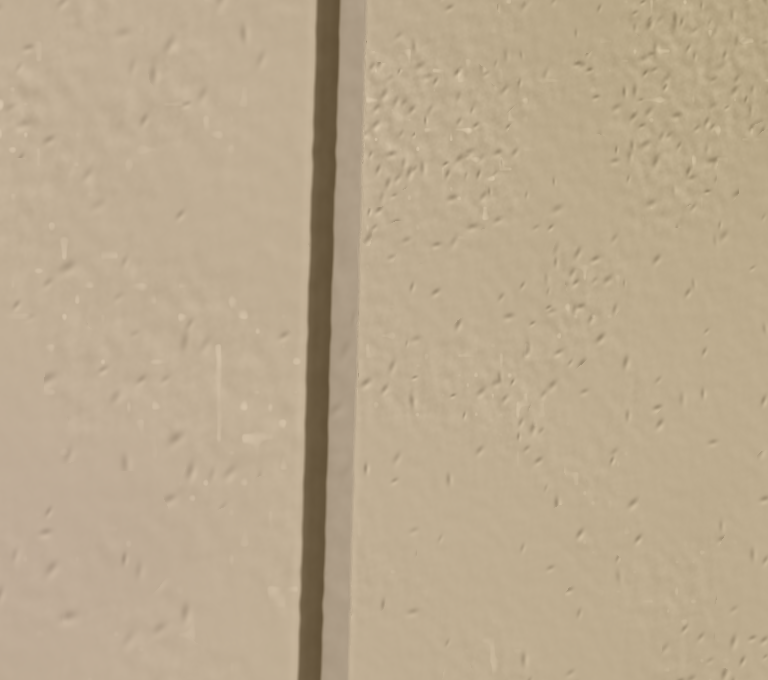
Give the GLSL for this texture, as a WebGL 1 fragment shader.

```glsl
precision highp float;
// Beige stippled plaster wall split by a dark, slightly leaning vertical groove.
uniform vec2 u_resolution;

float hash(vec2 p) {
  vec3 q = fract(vec3(p.xyx) * 0.1031);
  q += dot(q, q.yzx + 33.33);
  return fract((q.x + q.y) * q.z);
}

float noise(vec2 p) {
  vec2 i = floor(p), f = fract(p);
  f = f * f * (3.0 - 2.0 * f);
  return mix(mix(hash(i), hash(i + vec2(1.0, 0.0)), f.x),
             mix(hash(i + vec2(0.0, 1.0)), hash(i + vec2(1.0, 1.0)), f.x), f.y);
}

float fbm(vec2 p) {
  float sum = 0.0, amp = 0.5;
  for (int k = 0; k < 3; k++) {
    sum += amp * noise(p);
    p = mat2(1.6, 1.2, -1.2, 1.6) * p + 17.3;
    amp *= 0.5;
  }
  return sum;
}

// Scattered oval dents: shaded upper side, lit lower side.
float dents(vec2 p, float density) {
  vec2 cell = floor(p);
  float shade = 0.0;
  for (int j = -1; j <= 1; j++) {
    for (int i = -1; i <= 1; i++) {
      vec2 c = cell + vec2(float(i), float(j));
      float on = step(hash(c + 71.0), density);
      vec2 d = p - c - vec2(hash(c + 5.0), hash(c + 29.0));
      float a = 0.2 + 1.5 * hash(c + 43.0);
      d = vec2(cos(a) * d.x + sin(a) * d.y, cos(a) * d.y - sin(a) * d.x);
      d /= vec2(0.36, 0.17) * (0.6 + 0.6 * hash(c + 13.0));
      float pit = exp(-dot(d, d));
      float rim = exp(-dot(d + vec2(0.3, 1.5), d + vec2(0.3, 1.5)));
      shade += on * (0.5 * rim - pit) * (0.4 + 0.6 * hash(c + 97.0));
    }
  }
  return shade;
}

void main() {
  vec2 uv = gl_FragCoord.xy / u_resolution;
  vec2 p = vec2(uv.x * u_resolution.x / u_resolution.y, uv.y);

  // Leaning edges of the groove and of its pale flank
  float wobble = 0.0016 * (noise(vec2(3.0, uv.y * 45.0)) - 0.5);
  float left = uv.x - (0.388 + 0.025 * uv.y + wobble);
  float right = uv.x - (0.418 + 0.0255 * uv.y + wobble);
  float flank = uv.x - (0.4535 + 0.0235 * uv.y - wobble);
  float rightSide = smoothstep(-0.003, 0.003, flank);

  // Broad wall colour: pinker at lower left, olive at upper right
  vec3 wall = mix(vec3(0.752, 0.682, 0.585), vec3(0.738, 0.671, 0.557),
                  smoothstep(0.1, 1.0, uv.x));
  wall += vec3(-0.022, -0.02, -0.034) * smoothstep(0.35, 1.0, uv.y) * smoothstep(0.3, 1.0, uv.x);
  wall += vec3(-0.008, -0.012, 0.004) * (1.0 - smoothstep(0.0, 0.45, length(uv - vec2(0.0, 0.18))));
  wall += 0.018 * (fbm(p * 5.0) - 0.44);

  // Raking light over fine relief, coarser and softer on the left
  float scale = mix(48.0, 74.0, rightSide);
  vec2 q = p * vec2(scale, scale * 0.85);
  float patches = smoothstep(0.3, 0.65, fbm(p * 7.0 + 9.0));
  float upper = mix(0.5, 1.0, smoothstep(0.0, 0.9, uv.y));
  float relief = fbm(q) - fbm(q + vec2(0.45, 0.5));
  float rough = (0.35 + 0.65 * patches) * upper;
  vec3 col = wall + relief * rough * mix(0.08, 0.115, rightSide);
  float pits = dents(q * 0.72, mix(0.18, 0.3, rightSide) * (0.35 + patches) * upper);
  col += pits * mix(0.095, 0.14, rightSide) * vec3(1.0, 0.98, 0.92);

  // Sparse bright grains
  float grain = smoothstep(0.86, 0.98, noise(q * 1.1 + 140.0));
  col += 0.085 * grain * patches * upper;

  // Smooth recessed flank beside the groove
  vec3 flankCol = vec3(0.677, 0.612, 0.526) + 0.02 * (fbm(p * vec2(30.0, 14.0)) - 0.44);
  flankCol += 0.04 * relief + 0.05 * dents(p * vec2(34.0, 26.0), 0.14);
  flankCol -= 0.025 * exp(-max(right, 0.0) * 180.0);
  float flankMask = smoothstep(-0.002, 0.002, right) * (1.0 - rightSide);
  col = mix(col, flankCol, flankMask);
  col += 0.016 * exp(-pow((flank - 0.004) / 0.004, 2.0));

  // Dark groove with a faint bright lip on its left
  col += 0.018 * exp(-pow((left + 0.007) / 0.005, 2.0));
  vec3 grooveCol = vec3(0.405, 0.342, 0.247) + 0.035 * (fbm(p * vec2(65.0, 45.0)) - 0.44);
  grooveCol += 0.03 * smoothstep(0.012, 0.0, left) - 0.018 * smoothstep(-0.014, -0.003, right);
  float groove = smoothstep(-0.003, 0.003, left) * (1.0 - smoothstep(-0.0025, 0.0025, right));
  col = mix(col, grooveCol, groove);

  gl_FragColor = vec4(clamp(col, 0.0, 1.0), 1.0);
}
```
